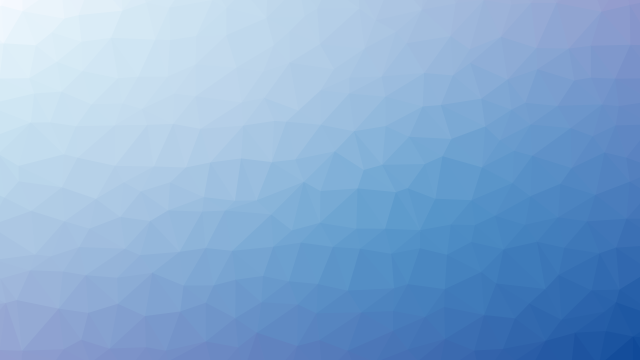
Give the GLSL for this background, as a Shadertoy shader.

```glsl
// Low-poly backdrop: a jittered lattice is split into triangles, each filled
// with one flat colour. The colour is read at the triangle's middle from a
// smooth field running from white (top left) through sky blue to deep blue.

const float ROWS = 12.0;     // lattice cells over the canvas height
const float JITTER = 0.70;   // vertex scatter, in cells
const vec2 LATTICE_SHIFT = vec2(0.15, 0.35);
const float PI = 3.14159;

// Colour field anchors
const vec3 TOP_LEFT     = vec3(0.97, 0.98, 1.00);
const vec3 TOP_MID      = vec3(0.72, 0.82, 0.91);
const vec3 TOP_RIGHT    = vec3(0.57, 0.60, 0.80);
const vec3 LEFT_MID     = vec3(0.73, 0.84, 0.92);
const vec3 CENTRE       = vec3(0.52, 0.70, 0.85);
const vec3 RIGHT_MID    = vec3(0.31, 0.49, 0.74);
const vec3 BOTTOM_LEFT  = vec3(0.57, 0.62, 0.81);
const vec3 BOTTOM_MID   = vec3(0.34, 0.48, 0.73);
const vec3 BOTTOM_RIGHT = vec3(0.06, 0.29, 0.60);
const vec3 DIAGONAL_CONTRAST = vec3(0.10, 0.02, 0.01);

vec2 hash22(vec2 p) {
    vec3 q = fract(p.xyx * vec3(0.1031, 0.1030, 0.0973));
    q += dot(q, q.yzx + 33.33);
    return fract((q.xx + q.yz) * q.zy);
}

float cross2(vec2 a, vec2 b) {
    return a.x * b.y - a.y * b.x;
}

// Quadratic through three colours at t = 0, 0.5 and 1
vec3 quadratic(vec3 a, vec3 b, vec3 c, float t) {
    return a * (1.0 - t) * (1.0 - 2.0 * t)
         + b * 4.0 * t * (1.0 - t)
         + c * t * (2.0 * t - 1.0);
}

// uv has its origin at the lower left
vec3 colourField(vec2 uv) {
    uv = clamp(vec2(uv.x, 1.0 - uv.y), 0.0, 1.0);
    vec3 upper  = quadratic(TOP_LEFT, TOP_MID, TOP_RIGHT, uv.x);
    vec3 centre = quadratic(LEFT_MID, CENTRE, RIGHT_MID, uv.x);
    vec3 lower  = quadratic(BOTTOM_LEFT, BOTTOM_MID, BOTTOM_RIGHT, uv.x);
    float wave = sin(PI * (uv.x + uv.y)) * sin(PI * uv.x) * sin(PI * uv.y);
    return quadratic(upper, centre, lower, uv.y) + DIAGONAL_CONTRAST * wave;
}

vec2 latticePoint(vec2 id) {
    return id + JITTER * (hash22(id + 57.0) - 0.5);
}

// Signed distance to the line a-b, positive on its left
float edgeDistance(vec2 p, vec2 a, vec2 b) {
    return cross2(b - a, p - a) / length(b - a);
}

// Adds one counterclockwise triangle: rgb is weighted colour, a is coverage
void addFacet(inout vec4 total, vec2 p, vec2 a, vec2 b, vec2 c,
              vec2 extent, float pixel) {
    float inside = min(edgeDistance(p, a, b),
                   min(edgeDistance(p, b, c), edgeDistance(p, c, a)));
    float coverage = clamp(0.5 + inside / pixel, 0.0, 1.0);
    if (coverage > 0.0) {
        vec2 middle = (a + b + c) / 3.0 - LATTICE_SHIFT;
        total += coverage * vec4(colourField(middle / extent), 1.0);
    }
}

// True when diagonal a-c is the Delaunay choice for quad a, b, c, d
bool splitsAlongAC(vec2 a, vec2 b, vec2 c, vec2 d) {
    float sinB = cross2(c - b, a - b), cosB = dot(c - b, a - b);
    float sinD = cross2(a - d, c - d), cosD = dot(a - d, c - d);
    return sinB * cosD + cosB * sinD > 0.0;
}

void mainImage(out vec4 fragColor, in vec2 fragCoord) {
    float pixel = ROWS / iResolution.y;
    vec2 extent = iResolution.xy * pixel;
    vec2 p = fragCoord * pixel + LATTICE_SHIFT;
    vec2 cell = floor(p);
    vec4 total = vec4(0.0);

    // Jittered facets can reach into neighbouring cells
    for (int y = -1; y <= 1; y++) {
        for (int x = -1; x <= 1; x++) {
            vec2 id = cell + vec2(x, y);
            vec2 a = latticePoint(id);
            vec2 b = latticePoint(id + vec2(1.0, 0.0));
            vec2 c = latticePoint(id + vec2(1.0, 1.0));
            vec2 d = latticePoint(id + vec2(0.0, 1.0));
            if (splitsAlongAC(a, b, c, d)) {
                addFacet(total, p, a, b, c, extent, pixel);
                addFacet(total, p, a, c, d, extent, pixel);
            } else {
                addFacet(total, p, a, b, d, extent, pixel);
                addFacet(total, p, b, c, d, extent, pixel);
            }
        }
    }
    fragColor = vec4(total.rgb / max(total.a, 0.001), 1.0);
}
```
